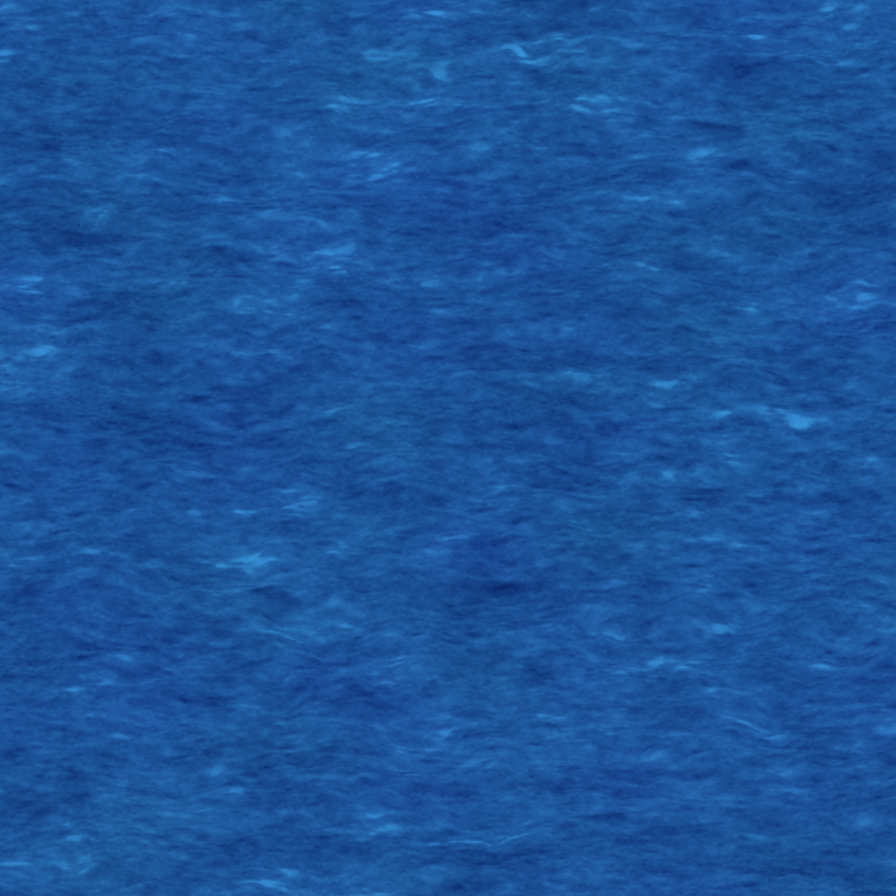
A Shadertoy shader for this texture:

```glsl
vec3 hash3(vec2 cell) {
    vec3 q = fract(cell.xyx * vec3(0.1031, 0.1030, 0.0973));
    q += dot(q, q.yxz + 33.33);
    return fract((q.xxy + q.yzz) * q.zyx);
}

// Cellular noise: one soft, signed blob per cell, unit deviation
float blobNoise(vec2 p) {
    vec2 cell = floor(p);
    float sum = 0.0;
    for (int y = -1; y <= 1; y++) {
        for (int x = -1; x <= 1; x++) {
            vec2 neighbour = cell + vec2(x, y);
            vec3 rnd = hash3(neighbour + 71.0);
            vec2 offset = neighbour + rnd.xy - p;
            float falloff = max(0.0, 1.0 - dot(offset, offset));
            sum += (2.0 * rnd.z - 1.0) * falloff * falloff * falloff;
        }
    }
    return 2.58 * sum;
}

// Bend the level streaks into gently sloping wavelets
vec2 bendWater(vec2 p) {
    p.y += 0.002 * sin(p.x * 19.0 + 4.0 * sin(p.y * 11.0));
    p.y += 0.003 * blobNoise(p * vec2(10.0, 17.0) + 13.0);
    p.y += 0.0018 * blobNoise(p * vec2(30.0, 55.0) + 47.0);
    return p;
}

void mainImage(out vec4 fragColor, in vec2 fragCoord) {
    vec2 uv = fragCoord / iResolution.y;
    vec2 water = bendWater(uv);

    // Wave layers from broad patches to fine grain
    float patches = blobNoise(water * vec2(4.0, 9.0) + 5.0);
    float swell = blobNoise(water * vec2(9.0, 30.0) + 150.0);
    float waves = blobNoise(water * vec2(20.0, 75.0) + 310.0);
    float ripples = blobNoise(water * vec2(45.0, 150.0) + 520.0);
    float threads = blobNoise(water * vec2(80.0, 240.0) + 700.0);
    float grain = blobNoise(uv * vec2(210.0, 330.0) + 900.0);

    float tone = 0.30 * patches + 0.36 * swell + 0.46 * waves
               + 0.52 * ripples + 0.42 * threads + 0.32 * grain;
    vec3 color = vec3(0.111, 0.327, 0.598) + tone * vec3(0.015, 0.034, 0.036);

    // Slight shift between greener and deeper blue water
    float tint = blobNoise(uv * vec2(7.0, 15.0) + 230.0);
    color += tint * vec3(-0.001, 0.003, -0.004);

    // Sparse pale glints on the raised crests
    float crest = smoothstep(0.8, 2.6, waves + 0.5 * swell + 0.5 * patches);
    float glint = crest * smoothstep(-0.3, 2.0, ripples + 0.6 * threads);
    color += glint * vec3(0.04, 0.09, 0.09);

    fragColor = vec4(clamp(color, 0.0, 1.0), 1.0);
}
```
